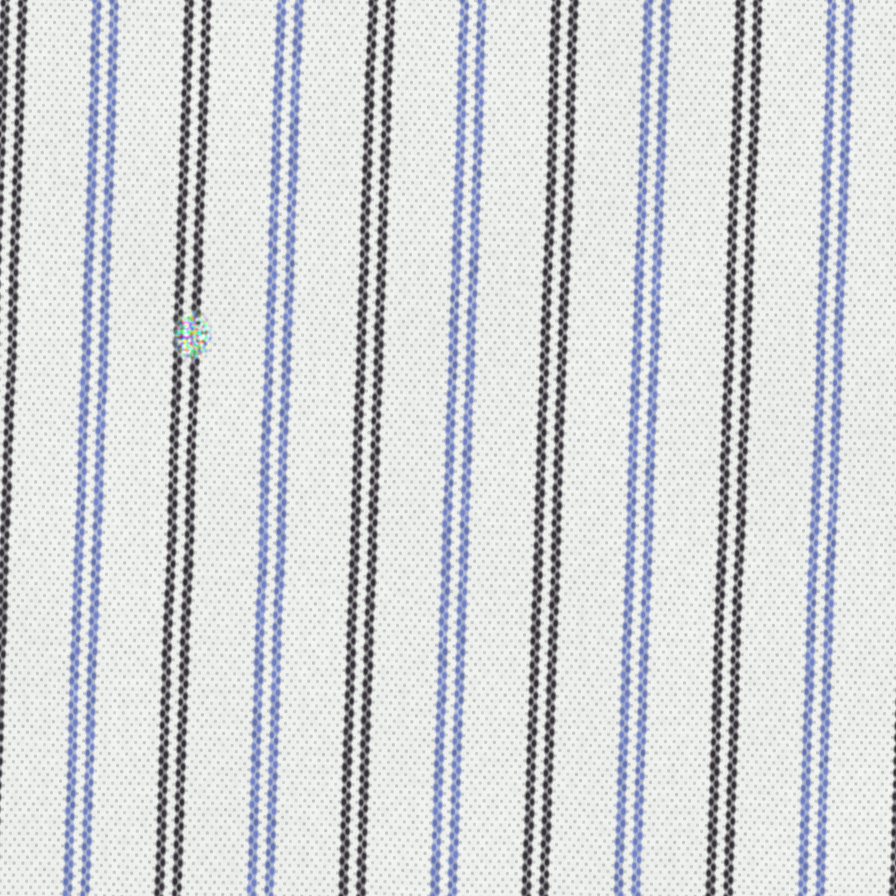
A three.js fragment shader for this texture:

```glsl
varying vec2 vUv;

const float PI = 3.14159;

float hash(vec2 p) {
  p = fract(p * vec2(0.1031, 0.1137));
  p += dot(p, p.yx + 33.33);
  return fract((p.x + p.y) * p.x * 17.3);
}

vec2 gradient(vec2 cell) {
  float angle = 2.0 * PI * hash(cell + 71.0);
  return vec2(cos(angle), sin(angle));
}

float gradientNoise(vec2 p) {
  vec2 i = floor(p), f = fract(p);
  vec2 u = f * f * f * (f * (f * 6.0 - 15.0) + 10.0);
  vec2 e = vec2(1.0, 0.0);
  float low = mix(dot(gradient(i), f), dot(gradient(i + e), f - e), u.x);
  float high = mix(dot(gradient(i + e.yx), f - e.yx), dot(gradient(i + 1.0), f - 1.0), u.x);
  return mix(low, high, u.y);
}

// Pairs of two-thread lines, centred every 21 threads
float isDyed(float thread) {
  float fromCentre = abs(mod(thread + 11.0, 21.0) - 10.5);
  return step(1.0, fromCentre) * step(fromCentre, 3.0);
}

// Alternate pairs are black and blue
vec3 dyeColor(float thread) {
  float blue = step(abs(mod(thread + 0.5, 42.0) - 21.0), 10.5);
  return mix(vec3(0.21, 0.19, 0.22), vec3(0.42, 0.48, 0.73), blue);
}

void main() {
  // Warp and weft, turned slightly together and a little uneven
  float across = vUv.x - 0.0335 * vUv.y - 0.1875;
  across += 0.0016 * gradientNoise(vUv * vec2(4.0, 9.0));
  float up = vUv.y + 0.0325 * vUv.x;
  up += 0.003 * gradientNoise(vUv * 7.0 + 20.0);
  vec2 weave = vec2(across / 0.205 * 42.0, up * 150.0);
  vec2 home = floor(weave);

  // White ground with staggered grey pits, wider than tall
  vec2 wave = sin(PI * weave);
  float pit = smoothstep(0.0, 0.8, -wave.x * wave.y * abs(wave.y));
  pit *= 0.95 + 0.5 * gradientNoise(weave * 0.37);
  vec3 color = mix(vec3(0.932, 0.942, 0.931), vec3(0.785, 0.795, 0.78), pit);

  // Dyed beads where the warp passes over the weft
  for (int j = -1; j <= 1; j++) {
    for (int i = -1; i <= 1; i++) {
      vec2 cell = home + vec2(float(i), float(j));
      float over = 1.0 - mod(cell.x + cell.y, 2.0);
      float size = 0.92 + 0.16 * hash(cell + 200.0);
      vec2 p = weave - cell - 0.5;
      float d = length(p / vec2(0.8, 0.96)) / size;
      float bead = (1.0 - smoothstep(0.3, 1.25, d)) * over * isDyed(cell.x);
      vec3 yarn = dyeColor(cell.x) * (0.92 + 0.16 * hash(cell + 300.0));
      color = mix(color, yarn, bead);
    }
  }

  // Faint shading over the cloth
  color *= 1.0 + 0.015 * gradientNoise(vUv * 5.0) + 0.03 * gradientNoise(vUv * 90.0);

  // Small speckled flaw on one black pair
  float flaw = 1.0 - smoothstep(0.5, 1.1, length((vUv - vec2(0.215, 0.625)) / vec2(0.024, 0.031)));
  vec2 grain = vUv * 190.0;
  vec3 speckle = vec3(gradientNoise(grain), gradientNoise(grain + 40.0), gradientNoise(grain + 80.0));
  color = mix(color, clamp(vec3(0.70, 0.85, 0.80) + 1.1 * speckle, 0.0, 1.0), 0.8 * flaw);

  gl_FragColor = vec4(color, 1.0);
}
```
